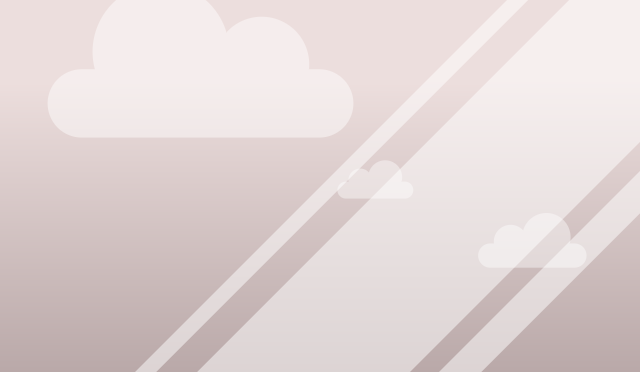
Write a WebGL 2 fragment shader that draws this background.

```glsl
#version 300 es
precision highp float;

uniform vec2 u_resolution;
out vec4 fragColor;

// Lengths are fractions of the canvas height.
const vec3 SKY_TOP = vec3(0.927, 0.871, 0.867);
const vec3 SKY_BOTTOM = vec3(0.727, 0.661, 0.661);
const float FADE_START = 0.78;

const vec3 VEIL_COLOR = vec3(1.0);
const float STRIPE_ALPHA = 0.5;
const float BIG_CLOUD_ALPHA = 0.46;
const float SMALL_CLOUD_ALPHA = 0.42;

// Stripe limits along x - y.
const vec2 STRIPES[3] = vec2[3](
    vec2(0.363, 0.420), vec2(0.530, 1.102), vec2(1.180, 1.294));

// Clouds: base centre, half width, direction (-1 mirrors).
const vec4 CLOUDS[3] = vec4[3](
    vec4(0.539, 0.722, 0.411, 1.0),
    vec4(1.009, 0.489, 0.102, -1.0),
    vec4(1.431, 0.313, 0.1457, -1.0));

// Cloud parts in units of its half width: offset, radius.
const float BASE_RADIUS = 0.2235;
const vec3 LARGE_PUFF = vec3(-0.259, 0.338, 0.447);
const vec3 SMALL_PUFF = vec3(0.400, 0.256, 0.311);

float coverage(float dist, float pixel) {
    return clamp(0.5 - dist / pixel, 0.0, 1.0);
}

float circleDistance(vec2 p, vec3 circle) {
    return length(p - circle.xy) - circle.z;
}

// Distance to a 45 degree band.
float stripeDistance(vec2 p, vec2 limits) {
    float across = p.x - p.y;
    return max(limits.x - across, across - limits.y) * inversesqrt(2.0);
}

// Union of a rounded base and two puffs.
float cloudDistance(vec2 p, vec4 cloud) {
    vec2 q = (p - cloud.xy) / cloud.z;
    q.x *= cloud.w;
    float reach = 1.0 - BASE_RADIUS;
    vec2 toAxis = vec2(q.x - clamp(q.x, -reach, reach), q.y);
    float base = length(toAxis) - BASE_RADIUS;
    float puffs = min(circleDistance(q, LARGE_PUFF), circleDistance(q, SMALL_PUFF));
    return min(base, puffs) * cloud.z;
}

void main() {
    vec2 p = gl_FragCoord.xy / u_resolution.y;
    float pixel = 1.0 / u_resolution.y;

    // Sky
    float fade = clamp(p.y / FADE_START, 0.0, 1.0);
    vec3 color = mix(SKY_BOTTOM, SKY_TOP, fade);

    // Diagonal light bands
    for (int i = 0; i < 3; i++) {
        float mask = coverage(stripeDistance(p, STRIPES[i]), pixel);
        color = mix(color, VEIL_COLOR, STRIPE_ALPHA * mask);
    }

    // Translucent clouds
    for (int i = 0; i < 3; i++) {
        float alpha = i == 0 ? BIG_CLOUD_ALPHA : SMALL_CLOUD_ALPHA;
        float mask = coverage(cloudDistance(p, CLOUDS[i]), pixel);
        color = mix(color, VEIL_COLOR, alpha * mask);
    }

    fragColor = vec4(color, 1.0);
}
```
